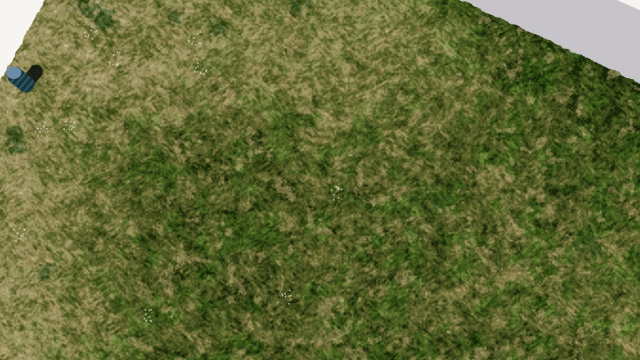
This texture is drawn by a Shadertoy shader. Its source:

```glsl
// A dry lawn seen from above, between two pale pavements, with a small bin.
// Layered value noise picks a grass tone from a dark-to-straw ramp; broad
// gradients set the dryness, and loops scatter weeds and tiny white flowers.

float hash(vec2 p) {
    vec3 q = fract(vec3(p.xyx) * 0.1031);
    q += dot(q, q.yzx + 33.33);
    return fract((q.x + q.y) * q.z);
}

float noise(vec2 p) {
    vec2 i = floor(p), f = fract(p);
    f = f * f * (3.0 - 2.0 * f);
    return mix(mix(hash(i), hash(i + vec2(1, 0)), f.x),
               mix(hash(i + vec2(0, 1)), hash(i + vec2(1, 1)), f.x), f.y);
}

float fbm(vec2 p) {
    float sum = 0.0, amp = 0.5;
    for (int i = 0; i < 4; i++) {
        sum += amp * noise(p);
        p = mat2(1.6, 1.2, -1.2, 1.6) * p + 7.3;
        amp *= 0.5;
    }
    return sum / 0.9375;
}

float capsule(vec2 p, vec2 a, vec2 b, float r) {
    vec2 d = b - a;
    return length(p - a - d * clamp(dot(p - a, d) / dot(d, d), 0.0, 1.0)) - r;
}

float fill(float d) {
    float w = 0.8 / iResolution.y;
    return 1.0 - smoothstep(-w, w, d);
}

// Short strokes in two fixed directions, chosen tuft by tuft, plus grain
float blades(vec2 p) {
    float rising = noise(mat2(0.8, -0.6, 0.6, 0.8) * p * vec2(1.0) * 90.0);
    float leaning = noise(vec2(p.x + 0.6 * p.y, p.y - 0.6 * p.x) * vec2(60, 130));
    float falling = noise(vec2(p.x - 0.9 * p.y, p.y + 0.9 * p.x) * vec2(50, 110) + 50.0);
    float strokes = mix(leaning, falling, smoothstep(0.35, 0.65, noise(p * 22.0)));
    return 0.45 * strokes + 0.2 * rising + 0.35 * noise(p * 190.0 + 19.0);
}

vec3 grassRamp(float t) {
    vec3 c = mix(vec3(0.10, 0.15, 0.03), vec3(0.23, 0.28, 0.09), smoothstep(0.0, 0.25, t));
    c = mix(c, vec3(0.35, 0.38, 0.16), smoothstep(0.2, 0.45, t));
    c = mix(c, vec3(0.49, 0.48, 0.26), smoothstep(0.42, 0.64, t));
    c = mix(c, vec3(0.62, 0.58, 0.39), smoothstep(0.6, 0.82, t));
    return mix(c, vec3(0.78, 0.73, 0.58), smoothstep(0.82, 1.15, t));
}

vec3 lawn(vec2 p, float pathDist) {
    float patches = fbm(p * 5.0 + 3.0) - 0.5;
    float tufts = fbm(p * 32.0) - 0.5;
    float fine = blades(p) - 0.5;

    // Straw along the left and top, lush below the middle and by the path
    float left = 1.0 - smoothstep(0.0, 0.5, p.x + 0.2 * patches);
    float top = smoothstep(0.5, 0.88, p.y + 0.15 * patches) * (1.0 - smoothstep(1.1, 1.5, p.x));
    vec2 toCorner = p - vec2(1.68, 0.15);
    float corner = exp(-7.0 * dot(toCorner, toCorner));
    float dry = 1.0 - (1.0 - 0.9 * left) * (1.0 - 0.8 * top);
    float rim = exp(8.0 * min(pathDist, 0.0));
    float tone = 0.355 + 0.37 * dry + 0.1 * corner - 0.18 * rim;
    tone += 0.14 * patches + 0.55 * tufts + 0.85 * fine;
    vec3 c = grassRamp(tone);

    // Fresh green clumps and bleached dead tufts
    float lush = smoothstep(0.46, 0.68, fbm(p * 21.0 + 41.0)) * (1.0 - dry);
    c = mix(c, c * vec3(0.74, 0.98, 0.66), clamp(0.85 * lush + 0.5 * rim, 0.0, 1.0));
    float dead = smoothstep(0.62, 0.74, fbm(p * 36.0 + 11.0));
    return mix(c, vec3(0.61, 0.55, 0.36) + 0.4 * fine, 0.6 * dead);
}

// Dark leafy weeds: centre and radius
vec3 addWeeds(vec3 c, vec2 p) {
    vec3 weeds[9] = vec3[9](
        vec3(0.046, 0.61, 0.034), vec3(0.25, 0.98, 0.03), vec3(0.295, 0.937, 0.03),
        vec3(0.49, 0.947, 0.02), vec3(0.612, 0.92, 0.024), vec3(0.83, 0.995, 0.03),
        vec3(0.127, 0.247, 0.02), vec3(1.635, 0.32, 0.028), vec3(1.215, 0.45, 0.03));
    float ragged = fbm(p * 60.0) - 0.5;
    float shade = blades(p) - 0.45;
    for (int i = 0; i < 9; i++) {
        float d = length(p - weeds[i].xy) / weeds[i].z + 2.6 * ragged;
        float leaf = 1.0 - smoothstep(0.3, 1.3, d);
        c = mix(c, vec3(0.18, 0.28, 0.09) + 0.4 * shade, 0.8 * leaf);
    }
    return c;
}

// White blossoms: each cluster scatters its own dots by hash
vec3 addFlowers(vec3 c, vec2 p) {
    vec2 clusters[10] = vec2[10](
        vec2(0.556, 0.81), vec2(0.117, 0.642), vec2(0.195, 0.645), vec2(0.418, 0.125),
        vec2(0.543, 0.895), vec2(0.32, 0.838), vec2(0.055, 0.35), vec2(0.94, 0.46),
        vec2(0.788, 0.173), vec2(0.255, 0.912));
    for (int i = 0; i < 10; i++) {
        for (int j = 0; j < 9; j++) {
            vec2 id = vec2(i * 13 + 1, j * 7 + 2);
            vec2 offset = vec2(hash(id), hash(id + 31.7)) - 0.5;
            float d = length(p - clusters[i] - 0.04 * offset) - 0.0022;
            c = mix(c, vec3(0.86, 0.85, 0.79), 0.75 * fill(d));
        }
    }
    return c;
}

void mainImage(out vec4 fragColor, in vec2 fragCoord) {
    vec2 p = fragCoord / iResolution.y;
    float ragged = 0.012 * (fbm(p * 60.0) - 0.5);
    float slab = dot(p - vec2(0.0, 0.773), vec2(-0.876, 0.482));
    float path = dot(p - vec2(1.28, 1.0), vec2(0.421, 0.907));
    vec3 c = addFlowers(addWeeds(lawn(p, path), p), p);

    // Pavements
    c = mix(c, vec3(0.97, 0.96, 0.95), fill(-slab + ragged));
    vec3 paving = mix(vec3(0.78, 0.77, 0.79), vec3(0.97, 0.96, 0.95),
                      fill(-dot(p - vec2(1.713, 1.0), vec2(0.396, 0.918))));
    c = mix(c, paving, fill(-path + ragged));

    // Bin: shadow, ribbed body, pale lid
    c = mix(c, vec3(0.06, 0.08, 0.05), 0.9 * fill(capsule(p, vec2(0.07, 0.765), vec2(0.1, 0.801), 0.019)));
    float rib = 0.5 + 0.5 * cos(dot(p, vec2(0.76, -0.65)) * 420.0);
    vec3 body = mix(vec3(0.08, 0.19, 0.22), vec3(0.17, 0.33, 0.37), rib);
    c = mix(c, body, fill(capsule(p, vec2(0.043, 0.79), vec2(0.073, 0.766), 0.023)));
    c = mix(c, vec3(0.43, 0.55, 0.66), fill(length((p - vec2(0.038, 0.798)) * vec2(0.9, 1.1)) - 0.019));
    fragColor = vec4(clamp(c, 0.0, 1.0), 1.0);
}
```
